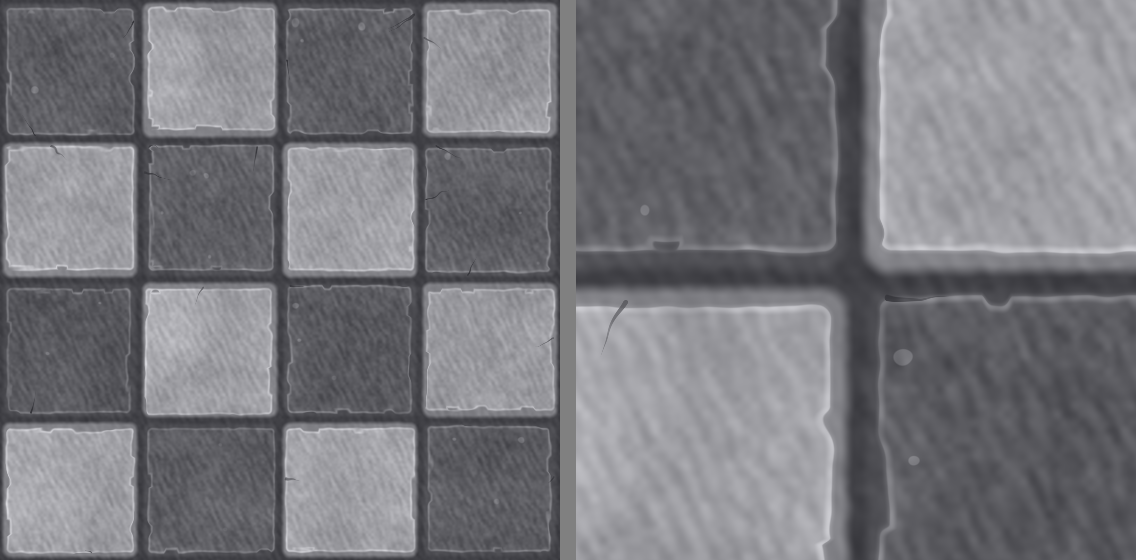
Left: the whole. Right: its middle third, enlarged.
Give the GLSL for this texture, as a WebGL 1 fragment shader.

```glsl
precision highp float;
// Checkerboard of worn grey stone tiles: rounded slabs in dark grooves, each with
// a wobbly chipped face rimmed by a pale line. Slanted wrapping grain covers all,
// and hashed cracks, flecks and cloudy stains vary from tile to tile.

uniform vec2 u_resolution;

#define TILES 4.0
#define LIGHT_TONE 0.625
#define DARK_TONE 0.355
#define GROOVE_TONE 0.25
#define BLUE_TINT 0.02
#define GRAIN 0.11
#define STAIN 0.15
#define RIM_WIDTH 0.016
#define CHIP_DEPTH 0.022
#define CRACK_CHANCE 0.5
#define FLECK_CHANCE 0.7

float hash(vec2 p) {
  vec3 q = fract(p.xyx * vec3(0.1031, 0.1030, 0.0973));
  q += dot(q, q.yzx + 33.33);
  return fract((q.x + q.y) * q.z);
}

vec2 hash2(vec2 p) {
  return vec2(hash(p), hash(p + vec2(41.7, 17.3)));
}

// Value noise whose lattice wraps after a whole number of cells.
float wrapNoise(vec2 p, float period) {
  vec2 i = floor(p), f = fract(p);
  f = f * f * (3.0 - 2.0 * f);
  vec2 a = mod(i, period), b = mod(i + 1.0, period);
  return mix(mix(hash(a), hash(vec2(b.x, a.y)), f.x),
             mix(hash(vec2(a.x, b.y)), hash(b), f.x), f.y);
}

float roundBox(vec2 p, vec2 halfSize, float radius) {
  vec2 q = abs(p) - halfSize + radius;
  return length(max(q, 0.0)) + min(max(q.x, q.y), 0.0) - radius;
}

// Slanted woven strokes; whole-number slopes keep them continuous at the borders.
float slantGrain(vec2 uv) {
  vec2 across = vec2(uv.x * 128.0 + uv.y * 64.0, uv.x * 32.0 - uv.y * 64.0);
  float strokes = wrapNoise(across, 32.0) - 0.5;
  float bend = wrapNoise(uv * 48.0, 48.0) * 4.0;
  float weave = sin(6.2831853 * (uv.x * 66.0 + uv.y * 33.0) + bend);
  float dust = wrapNoise(uv * 200.0, 200.0) - 0.5;
  return strokes * 0.7 + weave * 0.16 + dust * 0.4;
}

// Tapering fissures that start at a random spot on the tile's edge.
float cracks(vec2 p, vec2 cell, float px) {
  float mask = 0.0;
  for (int i = 0; i < 3; i++) {
    vec2 seed = cell + 7.0 * float(i + 1);
    vec2 r = hash2(seed), s = hash2(seed + 31.0);
    vec2 start = vec2((r.x - 0.5) * 0.88, r.y < 0.5 ? -0.46 : 0.46);
    start = s.x < 0.5 ? start : start.yx;
    vec2 dir = normalize((hash2(seed + 57.0) - 0.5) * 0.9 - start);
    float len = 0.07 + 0.16 * s.y;
    float t = clamp(dot(p - start, dir) / len, 0.0, 1.0);
    float d = length(p - start - dir * len * t);
    float width = 0.006 * (1.0 - t);
    float line = 1.0 - smoothstep(width - 0.5 * px, width + 0.5 * px, d);
    mask = max(mask, line * (1.0 - 0.6 * t) * step(hash(seed + 83.0), CRACK_CHANCE));
  }
  return mask;
}

// Small pale pits scattered over a face.
float flecks(vec2 p, vec2 cell, float px) {
  float mask = 0.0;
  for (int i = 0; i < 4; i++) {
    vec2 seed = cell + 11.0 * float(i + 1) + 101.0;
    float size = hash(seed + 19.0);
    float radius = mix(0.009, 0.03, size * size);
    float d = length(p - (hash2(seed) - 0.5) * 0.78) - radius;
    float strength = mix(0.4, 1.0, hash(seed + 43.0));
    mask = max(mask, (1.0 - smoothstep(-px, px, d)) * strength * step(hash(seed + 67.0), FLECK_CHANCE));
  }
  return mask;
}

void main() {
  vec2 uv = gl_FragCoord.xy / u_resolution;
  float px = TILES / min(u_resolution.x, u_resolution.y);
  vec2 cell = floor(uv * TILES);
  vec2 p = fract(uv * TILES) - 0.5;
  float light = 1.0 - mod(cell.x + cell.y, 2.0);

  // Slab outline and the uneven face set inside it
  float wobble = wrapNoise(uv * 28.0, 28.0) - 0.5;
  float ripple = wrapNoise(uv * 80.0, 80.0) - 0.5;
  float slab = roundBox(p, vec2(mix(0.482, 0.488, light)), 0.065) + ripple * 0.006;
  vec2 low = 0.465 - 0.038 * hash2(cell + 3.0);
  vec2 high = 0.465 - 0.038 * hash2(cell + 23.0);
  float chip = smoothstep(0.62, 0.8, wrapNoise(uv * 36.0 + 5.0, 36.0));
  float face = roundBox(p - 0.5 * (high - low), 0.5 * (high + low), 0.03);
  face += wobble * 0.014 + ripple * 0.007 + chip * CHIP_DEPTH;
  float onFace = 1.0 - smoothstep(-px, px, face);

  // Face tone with stains and marks
  vec2 shift = cell * 3.0;
  float cloud = 0.65 * wrapNoise(uv * 10.0 + shift, 10.0) + 0.35 * wrapNoise(uv * 24.0 + shift, 24.0) - 0.5;
  float stone = mix(DARK_TONE, LIGHT_TONE, light) + (hash(cell + 13.0) - 0.5) * 0.04;
  stone += cloud * STAIN * mix(0.6, 1.0, light);
  stone += flecks(p + vec2(wobble, ripple) * 0.015, cell, px) * 0.13 * (1.0 - light);

  // Bevel, pale rim, cracks and groove
  float bevel = mix(0.305, 0.51, light) + cloud * 0.06;
  float tone = mix(bevel, stone, onFace);
  float rim = 1.0 - smoothstep(0.0, RIM_WIDTH, abs(face + 0.004));
  float glow = exp(-abs(face) * 35.0) * onFace;
  tone += (rim * 0.12 + glow * 0.04) * mix(0.45, 1.1, wrapNoise(uv * 20.0, 20.0));
  tone = mix(tone, mix(0.2, 0.33, light), 0.85 * cracks(p + vec2(wobble, ripple) * 0.03, cell, px));
  tone = mix(tone, GROOVE_TONE, smoothstep(-0.028, 0.01, slab));

  tone += slantGrain(uv) * GRAIN * mix(0.55, 1.0, onFace);
  gl_FragColor = vec4(clamp(vec3(tone, tone, tone + BLUE_TINT), 0.0, 1.0), 1.0);
}
```
